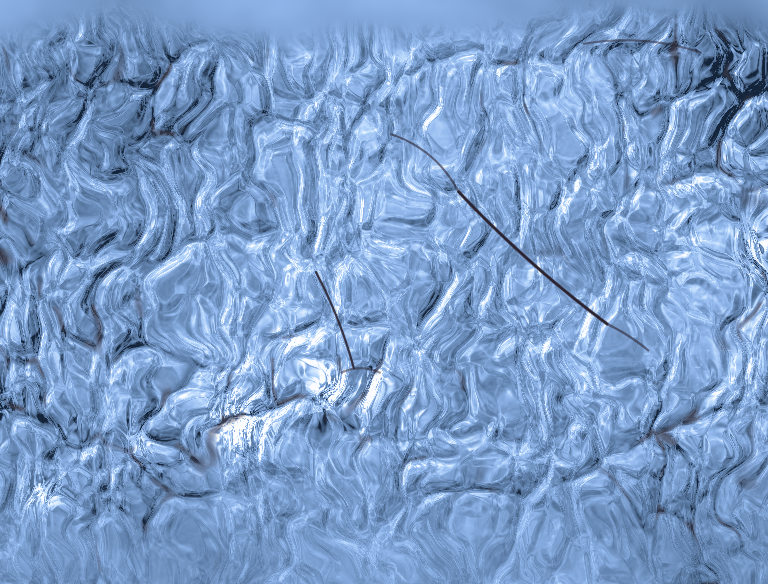
A Shadertoy shader for this texture:

```glsl
// Lumpy blue ice with dry stalks frozen inside. Warped, tall cells form a relief;
// its slope bends a cloudy backdrop and draws seams and rims. One tone value
// then runs through a ramp from deep navy to pale blue.

float hash(vec2 p) {
    return fract(sin(dot(p, vec2(127.1, 311.7))) * 43758.5453);
}

float noise(vec2 p) {
    vec2 i = floor(p), f = fract(p);
    f = f * f * (3.0 - 2.0 * f);
    return mix(mix(hash(i), hash(i + vec2(1, 0)), f.x),
               mix(hash(i + vec2(0, 1)), hash(i + vec2(1, 1)), f.x), f.y);
}

float fbm(vec2 p) {
    float sum = 0.0, amp = 0.53;
    for (int i = 0; i < 4; i++) {
        sum += amp * noise(p);
        p = mat2(1.6, 1.2, -1.2, 1.6) * p + 7.3;
        amp *= 0.5;
    }
    return sum;
}

// Gap between the two nearest cell centres: zero on the seams
float cellGap(vec2 p) {
    vec2 i = floor(p), f = fract(p);
    float near = 9.0, next = 9.0;
    for (int y = -1; y <= 1; y++)
    for (int x = -1; x <= 1; x++) {
        vec2 g = vec2(x, y);
        vec2 jitter = vec2(hash(i + g), hash(i + g + 41.7));
        float d = length(g + 0.1 + 0.8 * jitter - f);
        next = min(next, max(near, d));
        near = min(near, d);
    }
    return next - near;
}

vec2 warp(vec2 p) {
    vec2 coarse = vec2(noise(p * 8.0), noise(p * 8.0 + 31.0)) - 0.5;
    vec2 fine = vec2(noise(p * 23.0 + 5.0), noise(p * 21.0 + 57.0)) - 0.5;
    return p + 0.085 * coarse + 0.03 * fine;
}

// Relief height in x, large and small seam gaps in y and z
vec3 relief(vec2 p) {
    vec2 q = warp(p);
    float big = cellGap(q * vec2(11.0, 7.0));
    float small = cellGap(q * vec2(25.0, 14.0) + 13.0);
    float h = smoothstep(0.0, 0.55, big) + 0.4 * smoothstep(0.0, 0.6, small)
            + 0.5 * noise(q * vec2(26.0, 13.0));
    return vec3(h, big, small);
}

float glow(vec2 p, vec2 centre, vec2 size) {
    vec2 d = (p - centre) / size;
    return exp(-dot(d, d));
}

float stalk(vec2 p, vec2 a, vec2 b, float bend, float width) {
    vec2 ab = b - a;
    float t = clamp(dot(p - a, ab) / dot(ab, ab), 0.0, 1.0);
    vec2 side = normalize(vec2(-ab.y, ab.x));
    float d = length(p - a - ab * t - side * bend * t * (1.0 - t));
    return 1.0 - smoothstep(width * 0.4, width * 1.6, d);
}

vec3 iceRamp(float t) {
    vec3 c = mix(vec3(0.08, 0.14, 0.23), vec3(0.29, 0.40, 0.54), clamp(t, 0.0, 1.0));
    c = mix(c, vec3(0.38, 0.51, 0.68), clamp(t - 1.0, 0.0, 1.0));
    c = mix(c, vec3(0.47, 0.61, 0.80), clamp(t - 2.0, 0.0, 1.0));
    c = mix(c, vec3(0.57, 0.72, 0.93), clamp(t - 3.0, 0.0, 1.0));
    c = mix(c, vec3(0.73, 0.85, 0.99), clamp(t - 4.0, 0.0, 1.0));
    return mix(c, vec3(0.98, 0.99, 1.0), clamp(t - 5.0, 0.0, 1.0));
}

void mainImage(out vec4 fragColor, in vec2 fragCoord) {
    vec2 p = fragCoord / iResolution.y;

    // Relief and its slope
    vec3 r = relief(p);
    vec2 slope = (vec2(relief(p + vec2(0.004, 0.0)).x, relief(p + vec2(0.0, 0.004)).x) - r.x) / 0.004;
    float patches = fbm(p * 5.0 + 3.0);

    // Sharp middle, soft top strip and softer foot
    float focus = (1.0 - smoothstep(0.91, 0.98, p.y + 0.1 * (patches - 0.5)))
                * mix(0.5, 1.0, smoothstep(0.0, 0.3, p.y));

    // Broad light and shade
    float corner = glow(p, vec2(1.27, 0.89), vec2(0.09, 0.13));
    float tone = 2.95 + 2.2 * (patches - 0.5)
               + 0.95 * glow(p, vec2(0.48, 0.33), vec2(0.38, 0.19))
               - 0.8 * glow(p, vec2(0.18, 0.83), vec2(0.32, 0.13))
               - 0.5 * glow(p, vec2(1.05, 0.12), vec2(0.3, 0.1))
               - 1.7 * corner + 0.5 * smoothstep(0.92, 1.0, p.y);

    // Bent backdrop, slanting light, seams and rims
    float bent = fbm(p * vec2(12.0, 8.0) + slope * vec2(0.09, 0.06));
    float strands = noise(warp(p) * vec2(75.0, 13.0) + slope * 0.04);
    float seam = 1.0 - smoothstep(0.0, 0.13, r.y);
    float fineSeam = 1.0 - smoothstep(0.0, 0.16, r.z);
    float rim = pow(0.5 + 0.5 * sin(r.x * 10.0 + patches * 9.0), 6.0);
    float shade = smoothstep(0.4, 0.7, fbm(p * 6.0 + 19.0));
    float detail = 4.2 * (bent - 0.5) + 0.028 * dot(slope, vec2(0.5, -0.8))
                 + 0.8 * (strands - 0.5) + 0.75 * (rim - 0.25)
                 - seam * mix(0.2, 1.9, shade) - fineSeam * mix(-0.35, 0.7, shade) + 0.2;

    // Dark ledges running across
    float ledge = 1.0 - abs(2.0 * fbm(p * vec2(2.2, 5.5) + 0.012 * slope + 8.0) - 1.0);
    detail -= 1.1 * smoothstep(0.9, 1.0, ledge) * shade;

    // Frost grain and tiny bubbles
    float bubbles = smoothstep(0.86, 0.98, noise(p * 170.0)) * smoothstep(0.4, 0.65, patches);
    detail += 0.45 * (noise(p * 210.0 + 9.0) - 0.5) + 0.8 * bubbles;
    tone += detail * focus * (1.0 + 0.5 * corner);

    // Sunlit glints, broken by the relief
    float glints = glow(p, vec2(0.41, 0.275), vec2(0.05, 0.045)) + glow(p, vec2(0.56, 0.335), vec2(0.03, 0.035))
                 + glow(p, vec2(0.63, 0.335), vec2(0.025, 0.03)) + 0.7 * glow(p, vec2(0.07, 0.155), vec2(0.04))
                 + 0.7 * glow(p, vec2(0.24, 0.25), vec2(0.025)) + 0.5 * glow(p, vec2(1.3, 0.57), vec2(0.03, 0.06));
    tone += 3.4 * glints * smoothstep(0.3, 0.6, bent);
    vec3 color = iceRamp(tone);

    // Rusty dirt caught in the seams
    float dirt = seam * shade * smoothstep(0.55, 0.75, noise(p * 32.0)) * focus;
    color = mix(color, vec3(0.33, 0.29, 0.33), 0.55 * dirt);

    // Frozen stalks
    float stalks = stalk(p, vec2(0.785, 0.672), vec2(1.04, 0.445), -0.03, 0.0026);
    stalks = max(stalks, 0.6 * stalk(p, vec2(0.67, 0.77), vec2(0.785, 0.672), 0.06, 0.0018));
    stalks = max(stalks, 0.6 * stalk(p, vec2(1.04, 0.445), vec2(1.11, 0.4), 0.01, 0.002));
    stalks = max(stalks, 0.9 * stalk(p, vec2(0.541, 0.534), vec2(0.606, 0.369), 0.02, 0.0019));
    stalks = max(stalks, 0.5 * stalk(p, vec2(0.585, 0.362), vec2(0.65, 0.362), 0.03, 0.002));
    stalks = max(stalks, 0.5 * stalk(p, vec2(1.0, 0.925), vec2(1.2, 0.91), 0.05, 0.0018));
    color = mix(color, vec3(0.17, 0.14, 0.19), stalks);

    fragColor = vec4(color, 1.0);
}
```
